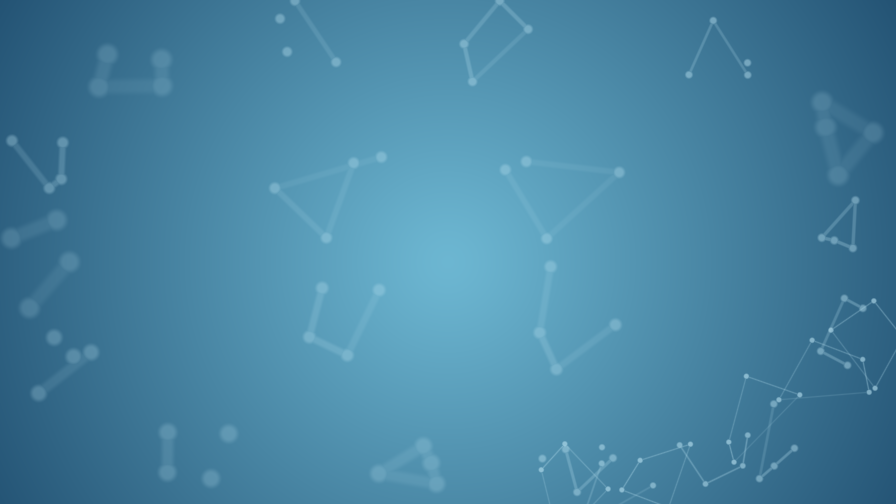
This background is drawn by a Shadertoy shader. Its source:

```glsl
// Blue radial glow behind drifting, softly focused networks of dots and links.

const float TAU = 6.2831853;
const vec3 GLOW_COLOR = vec3(0.436, 0.730, 0.835);
const vec3 FALLOFF = vec3(0.289, 0.394, 0.370);
const vec3 NODE_TINT = vec3(0.72, 0.88, 0.94);

vec2 hash2(vec2 seed) {
    vec3 q = fract(seed.xyx * vec3(0.1031, 0.1030, 0.0973));
    q += dot(q, q.yzx + 33.33);
    return fract((q.xx + q.yz) * q.zy);
}

float segmentDistance(vec2 p, vec2 a, vec2 b) {
    vec2 pa = p - a, ba = b - a;
    return length(pa - ba * clamp(dot(pa, ba) / dot(ba, ba), 0.0, 1.0));
}

// Coverage of a shape with the given radius and edge softness.
float softShape(float dist, float radius, float softness) {
    return 1.0 - smoothstep(radius - softness, radius + softness, dist);
}

// Node position, scattered around the centre of its cluster.
vec2 nodePosition(vec2 center, float spread, float seed, float index) {
    vec2 h = hash2(vec2(seed, index + 7.0));
    float angle = TAU * (index / 3.3 + 0.22 * h.x + hash2(vec2(seed, 3.0)).y);
    return center + spread * mix(0.45, 1.1, h.y) * vec2(cos(angle), sin(angle));
}

// Opacity of one linked cluster; blur runs from 0 (in focus) to 1.
float cluster(vec2 p, vec2 center, float spread, float blur, float seed, float pixel) {
    if (length(p - center) > spread * 1.2 + 0.06) return 0.0;
    float radius = mix(0.005, 0.027, blur);
    float softness = max(pixel, radius * 0.4);
    float strength = mix(0.62, 0.09, sqrt(blur));
    float linkRadius = mix(0.0011, 0.02, blur);
    float linkSoftness = max(pixel, linkRadius * 0.6);
    float opacity = 0.0;
    vec2 previous = nodePosition(center, spread, seed, 0.0);
    for (int j = 1; j <= 4; j++) {
        vec2 node = nodePosition(center, spread, seed, mod(float(j), 4.0));
        float linked = step(0.35, hash2(vec2(seed, float(j) + 31.0)).x);
        float link = softShape(segmentDistance(p, previous, node), linkRadius, linkSoftness);
        float fade = mix(0.65, 0.25, smoothstep(0.05, 0.2, distance(previous, node)));
        float dot_ = softShape(length(p - node), radius, softness);
        opacity = max(opacity, strength * max(dot_, link * linked * fade));
        previous = node;
    }
    return opacity;
}

// Point on a rounded rectangle of unit half size.
vec2 roundedFrame(float angle) {
    vec2 dir = vec2(cos(angle), sin(angle));
    vec2 d2 = dir * dir;
    return dir / pow(dot(d2, d2), 0.25);
}

void mainImage(out vec4 fragColor, in vec2 fragCoord) {
    float pixel = 1.0 / iResolution.y;
    vec2 p = (fragCoord - 0.5 * iResolution.xy) * pixel;

    // Background glow, rounded off at its peak
    vec2 fromGlow = p - vec2(0.0, -0.02);
    float r = sqrt(dot(fromGlow, fromGlow) + 0.002);
    vec3 color = GLOW_COLOR - FALLOFF * r;

    // Outer clusters along the frame
    for (int i = 0; i < 14; i++) {
        float seed = float(i) + 1.0;
        vec2 h = hash2(vec2(seed, 91.0));
        vec2 center = roundedFrame(TAU * (float(i) + 0.3 * h.x) / 14.0) * vec2(0.80, 0.42);
        float blur = mix(0.08, 0.8, h.y * h.y);
        color = mix(color, NODE_TINT, cluster(p, center, 0.085, blur, seed, pixel));
    }

    // Fainter clusters around the open middle
    for (int i = 0; i < 4; i++) {
        float seed = float(i) + 41.0;
        vec2 center = roundedFrame(TAU * (float(i) + 0.5) / 4.0) * vec2(0.27, 0.16);
        float blur = 0.2 + 0.15 * hash2(vec2(seed, 5.0)).x;
        color = mix(color, NODE_TINT, cluster(p, center, 0.11, blur, seed, pixel));
    }

    // Dense, sharper web sweeping up the lower right
    for (int i = 0; i < 7; i++) {
        float seed = float(i) + 61.0;
        float t = float(i) / 6.0;
        vec2 center = vec2(0.22 + 0.62 * t, -0.47 + 0.30 * t * t);
        float blur = 0.22 * hash2(vec2(seed, 5.0)).x * mod(float(i), 2.0);
        color = mix(color, NODE_TINT, cluster(p, center, 0.10, blur, seed, pixel));
    }

    fragColor = vec4(color, 1.0);
}
```
